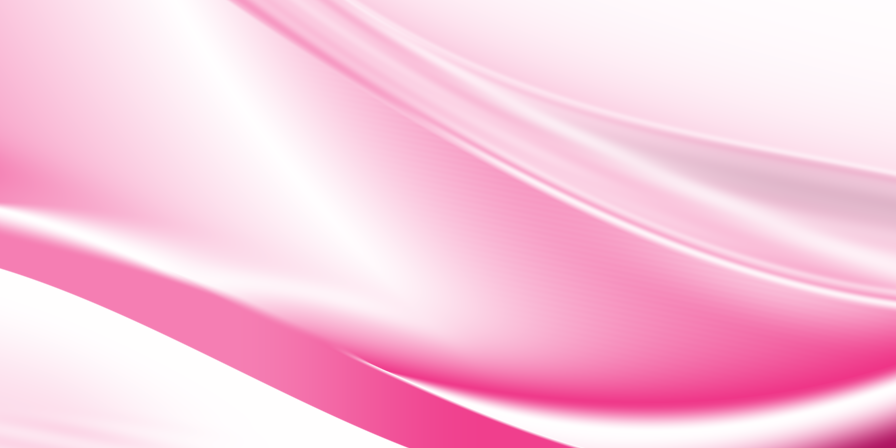
Reproduce this background procedurally as a Shadertoy shader.

```glsl
// Flowing satin folds in pink and white, with a mauve veil and a hot pink ridge.

const vec3 WHITE = vec3(1.0, 0.995, 0.998);
const vec3 HOT_PINK = vec3(0.935, 0.19, 0.52);
const vec3 MAUVE = vec3(0.64, 0.38, 0.51);
const vec3 DEEP_MAGENTA = vec3(0.68, 0.08, 0.38);

// Fold lines: cubic coefficients giving depth below the top edge.
const vec4 CREASE = vec4(-0.370, 0.750, -0.0214, -0.044);
const vec4 VEIL_TOP = vec4(-0.854, 1.618, -0.785, 0.1436);
const vec4 BAND_TOP = vec4(0.469, 0.259, 0.317, -0.156);
const vec4 BAND_BASE = vec4(0.599, 0.304, 0.353, -0.224);
const vec4 HOT_RIDGE = vec4(0.569, 0.324, 0.0247, -0.0628);
const vec4 WHITE_FOLD = vec4(0.122, 1.215, -0.478, 0.028);

const float BODY_STRENGTH = 0.67;
const float VEIL_BASE = 0.17;
const float WEAVE_FREQUENCY = 480.0;
const float WEAVE_STRENGTH = 0.008;

float cubic(vec4 c, float x) {
    return c.x + x * (c.y + x * (c.z + x * c.w));
}

float bump(float x, float center, float width) {
    float d = (x - center) / width;
    return exp(-d * d);
}

// Edge mask with a chosen softness, never thinner than a pixel.
float cover(float d, float softness) {
    float blur = max(softness, 1.0 / iResolution.y);
    return smoothstep(-blur, blur, d);
}

// Main sheet: a white diagonal sheen with pink on both sides.
float bodyTint(float x, float y, float crease, float bandTop, float ridge) {
    float side = x - (0.39 + 0.55 * y + 0.33 * y * y);
    float left = 0.75 * pow(max(-side, 0.0), 1.1);
    left += 0.12 * bump(y, bandTop - 0.09, 0.06) * exp(-3.5 * x);
    left *= smoothstep(0.0, 0.02 + 0.25 * x, bandTop - y);

    float right = BODY_STRENGTH * (1.0 - exp(-pow(max(side, 0.0) / 0.4, 1.4)));
    float creaseFade = 1.0 - smoothstep(0.0, 0.13, y - crease);
    right *= 1.0 - 0.6 * creaseFade * smoothstep(1.1, 1.8, x);
    right += WEAVE_STRENGTH * sin((y - 0.2 * x) * WEAVE_FREQUENCY)
           * smoothstep(0.1, 0.4, side);

    float tint = left + right;
    float sheen = 0.625 + 0.36 * (x - 0.42) * (x - 0.42);
    float sheenReach = smoothstep(0.3, 0.5, x) * (1.0 - smoothstep(0.75, 1.1, x));
    float gap = max(ridge - y, 0.0) / (0.048 + 0.034 * x);
    float glow = 0.95 * exp(-pow(gap, 1.2)) * smoothstep(0.32, 0.72, x);
    tint = mix(tint, 1.0, glow);
    return tint * (1.0 - 0.7 * sheenReach * bump(y, sheen, 0.03));
}

// Veil: x is tint, y is the share of mauve.
vec2 veilTint(float x, float y, float crease, float top) {
    float q = (y - top) / max(crease - top, 0.02);
    float farSide = smoothstep(1.1, 1.8, x);
    float nearSide = 1.0 - smoothstep(0.7, 1.25, x);
    float streak = 0.15 + 0.56 * (x - 1.04);
    float shade = bump(q, 0.24, mix(0.15, 0.23, farSide));
    float tint = VEIL_BASE + 0.10 * bump(q, streak + 0.22, 0.12);
    tint += mix(0.06, 0.25, farSide) * shade + 0.12 * bump(q, 0.85, 0.11);
    tint += nearSide * (0.24 * bump(q, 0.92, 0.08) + 0.14 * bump(q, 0.65, 0.11));
    tint += 0.015 * sin(q * 38.0) + 0.012 * sin(q * 23.0 + x * 4.0);
    tint *= 1.0 - 0.6 * bump(q, streak, 0.09);
    return vec2(tint, shade * smoothstep(0.9, 1.7, x));
}

void mainImage(out vec4 fragColor, in vec2 fragCoord) {
    vec2 uv = fragCoord / iResolution.xy;
    float x = 2.0 * uv.x;
    float y = 1.0 - uv.y;

    float crease = cubic(CREASE, x);
    float veilTop = cubic(VEIL_TOP, x);
    float bandTop = cubic(BAND_TOP, x);
    float bandBase = cubic(BAND_BASE, min(x, 1.3));
    float ridge = cubic(HOT_RIDGE, x);
    float whiteFold = cubic(WHITE_FOLD, x);

    float tint = bodyTint(x, y, crease, bandTop, ridge);

    // Veil and the pale glow above it
    vec2 veil = veilTint(x, y, crease, veilTop);
    float aboveVeil = cover(veilTop - y, 0.006);
    float haze = mix(0.26, 0.16, smoothstep(1.0, 2.0, x))
               * exp(-max(veilTop - y, 0.0) / 0.12);
    float inVeil = cover(crease - y, 0.006);
    tint = mix(tint, mix(veil.x, haze, aboveVeil), inVeil);
    float mauve = veil.y * inVeil * (1.0 - aboveVeil);

    // Fine threads along the veil edges
    float thread = smoothstep(0.85, 1.2, x);
    float rise = crease - y;
    tint += 0.12 * thread * (bump(rise, 0.025, 0.006) + 0.5 * bump(rise, 0.003, 0.005));
    tint *= 1.0 - 0.75 * thread * bump(rise, 0.013, 0.007);
    tint *= 1.0 - 0.45 * thread * bump(rise, 0.040, 0.008);
    tint *= 1.0 - 0.45 * bump(y, veilTop - 0.004, 0.007);
    tint += 0.06 * bump(y, veilTop + 0.012, 0.008);

    // Fold under the hot ridge, darkening to the right corner
    float fall = (y - ridge) / max(whiteFold - ridge, 0.004);
    float under = 0.95 * (1.0 - smoothstep(0.0, 1.0, fall));
    float corner = smoothstep(1.3, 1.9, x);
    float shadow = smoothstep(0.0, 0.13, y - whiteFold);
    under += shadow * mix(0.3, 1.0, corner);
    float belowRidge = cover(y - ridge, 0.0);
    tint = mix(tint, under, belowRidge);

    // Lower band with a white upper rim, melting into the sheet midway
    float midway = smoothstep(0.35, 0.55, x) * (1.0 - smoothstep(0.72, 0.86, x));
    float rimWidth = mix(0.06, 0.010, smoothstep(0.0, 0.6, x));
    float rim = (1.0 - smoothstep(0.0, rimWidth, y - bandTop)) * (1.0 - midway);
    float band = mix(0.62, 0.93, smoothstep(0.5, 1.1, x)) * (1.0 - rim);
    tint = mix(tint, band, cover(y - bandTop, 0.016 * midway));

    // White corner with faint streaks
    float drop = y - bandBase;
    float streaks = 0.8 + 0.2 * sin((y - 0.2 * x) * 110.0) * smoothstep(0.9, 0.97, y);
    float pale = 0.2 * smoothstep(0.05, 0.32, drop) * (1.0 - smoothstep(0.1, 0.65, x)) * streaks;
    tint = mix(tint, pale, cover(drop, 0.0));

    vec3 ink = mix(HOT_PINK, MAUVE, 0.75 * mauve);
    ink = mix(ink, DEEP_MAGENTA, corner * shadow * belowRidge);
    fragColor = vec4(mix(WHITE, ink, clamp(tint, 0.0, 1.0)), 1.0);
}
```
